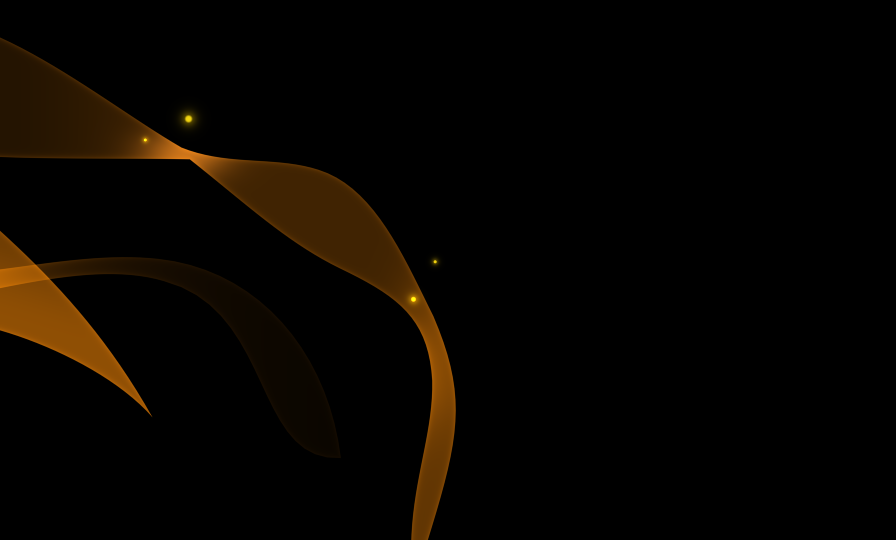
Give the GLSL for this background, as a WebGL 1 fragment shader.

```glsl
precision highp float;
// Translucent amber ribbons sweeping over black, with a few glowing sparks.
// Each ribbon is the area between Bezier edges: the curves are walked as short
// segments that give the distance to the rim and an even-odd inside test.
uniform vec2 u_resolution;

const vec3 AMBER = vec3(1.0, 0.55, 0.03);
const vec2 EMPTY = vec2(100.0, 1.0);

vec2 bezier(vec2 a, vec2 b, vec2 c, vec2 d, float t) {
  float s = 1.0 - t;
  return s * s * s * a + 3.0 * s * t * (s * b + t * c) + t * t * t * d;
}

// shape.x is the distance to the rim, shape.y is -1 inside and +1 outside
void addEdge(inout vec2 shape, vec2 p, vec2 a, vec2 b, vec2 c, vec2 d) {
  vec2 from = a;
  for (int i = 1; i <= 18; i++) {
    vec2 to = i == 18 ? d : bezier(a, b, c, d, float(i) / 18.0);
    vec2 along = to - from;
    vec2 rel = p - from;
    float h = clamp(dot(rel, along) / dot(along, along), 0.0, 1.0);
    shape.x = min(shape.x, length(rel - along * h));
    // a ray towards +x flips the side at every crossing
    if ((from.y > p.y) != (to.y > p.y) && rel.x < along.x * rel.y / along.y)
      shape.y = -shape.y;
    from = to;
  }
}

float coverage(vec2 shape, float pixel) {
  return smoothstep(-0.7 * pixel, 0.7 * pixel, -shape.x * shape.y);
}

float rim(vec2 shape) {
  return exp(-shape.x / 0.018);
}

float blob(vec2 p, vec2 center, vec2 radius) {
  vec2 q = (p - center) / radius;
  return exp(-dot(q, q));
}

vec3 spark(vec2 p, vec2 center, float size) {
  float d = length(p - center) / size;
  float halo = 0.42 * exp(-3.5 * d * d) + 0.12 * exp(-1.2 * d * d);
  float core = smoothstep(0.36, 0.16, d);
  return halo * vec3(0.75, 0.62, 0.0) + core * vec3(0.55, 0.5, 0.06);
}

void main() {
  // the canvas is 4.61 units high, with y pointing down
  float pixel = 4.61 / u_resolution.y;
  vec2 p = vec2(gl_FragCoord.x, u_resolution.y - gl_FragCoord.y) * pixel;

  // long twisted ribbon: outer edge, then inner edge
  vec2 sash = EMPTY;
  addEdge(sash, p, vec2(0.0, 0.32), vec2(0.55, 0.57), vec2(1.1, 1.0), vec2(1.55, 1.26));
  addEdge(sash, p, vec2(1.55, 1.26), vec2(1.95, 1.42), vec2(2.35, 1.33), vec2(2.72, 1.45));
  addEdge(sash, p, vec2(2.72, 1.45), vec2(3.2, 1.6), vec2(3.45, 2.2), vec2(3.7, 2.7));
  addEdge(sash, p, vec2(3.7, 2.7), vec2(4.0, 3.4), vec2(3.92, 3.75), vec2(3.64, 4.65));
  addEdge(sash, p, vec2(0.0, 1.34), vec2(0.5, 1.36), vec2(1.1, 1.35), vec2(1.62, 1.36));
  addEdge(sash, p, vec2(1.62, 1.36), vec2(2.1, 1.74), vec2(2.45, 2.07), vec2(2.9, 2.29));
  addEdge(sash, p, vec2(2.9, 2.29), vec2(3.4, 2.53), vec2(3.66, 2.72), vec2(3.69, 3.25));
  addEdge(sash, p, vec2(3.69, 3.25), vec2(3.7, 3.7), vec2(3.52, 4.1), vec2(3.51, 4.65));

  // pointed leaf at the left
  vec2 leaf = EMPTY;
  addEdge(leaf, p, vec2(0.0, 1.97), vec2(0.45, 2.38), vec2(0.9, 2.85), vec2(1.3, 3.56));
  addEdge(leaf, p, vec2(0.0, 2.82), vec2(0.45, 2.95), vec2(1.0, 3.22), vec2(1.3, 3.56));

  // faint veil that fades out to the right
  vec2 veil = EMPTY;
  addEdge(veil, p, vec2(0.0, 2.3), vec2(0.4, 2.25), vec2(0.9, 2.16), vec2(1.35, 2.21));
  addEdge(veil, p, vec2(1.35, 2.21), vec2(2.2, 2.3), vec2(2.8, 3.0), vec2(2.91, 3.91));
  addEdge(veil, p, vec2(0.0, 2.46), vec2(0.5, 2.36), vec2(1.0, 2.28), vec2(1.4, 2.4));
  addEdge(veil, p, vec2(1.4, 2.4), vec2(2.35, 2.65), vec2(2.15, 3.95), vec2(2.91, 3.91));

  // light along the long ribbon: dim start, bright pinch, warm tail
  float pinch = blob(p, vec2(1.58, 1.31), vec2(0.36, 0.2));
  float sashLight = mix(0.14, 0.25, smoothstep(0.0, 1.8, p.x))
    + 0.42 * pinch
    + 0.24 * blob(p, vec2(3.66, 3.0), vec2(0.3, 0.6))
    + 0.13 * smoothstep(2.6, 3.5, p.y)
    + 0.16 * rim(sash);
  float leafLight = 0.42 + 0.14 * smoothstep(1.9, 2.7, p.y - 0.3 * p.x) + 0.16 * rim(leaf);
  float veilFade = exp(-1.25 * p.x);
  float veilLight = 0.035 + 0.3 * veilFade + (0.04 + 0.12 * veilFade) * rim(veil);

  vec3 color = AMBER * sashLight * coverage(sash, pixel);
  color += vec3(0.12, 0.08, 0.08) * pinch * coverage(sash, pixel);
  color += AMBER * leafLight * coverage(leaf, pixel);
  color += AMBER * veilLight * coverage(veil, pixel) * (1.0 - 0.4 * coverage(leaf, pixel));

  color += spark(p, vec2(1.61, 1.015), 0.11);
  color += spark(p, vec2(1.24, 1.195), 0.045);
  color += spark(p, vec2(3.715, 2.235), 0.05);
  color += spark(p, vec2(3.53, 2.555), 0.075);

  gl_FragColor = vec4(min(color, 1.0), 1.0);
}
```
